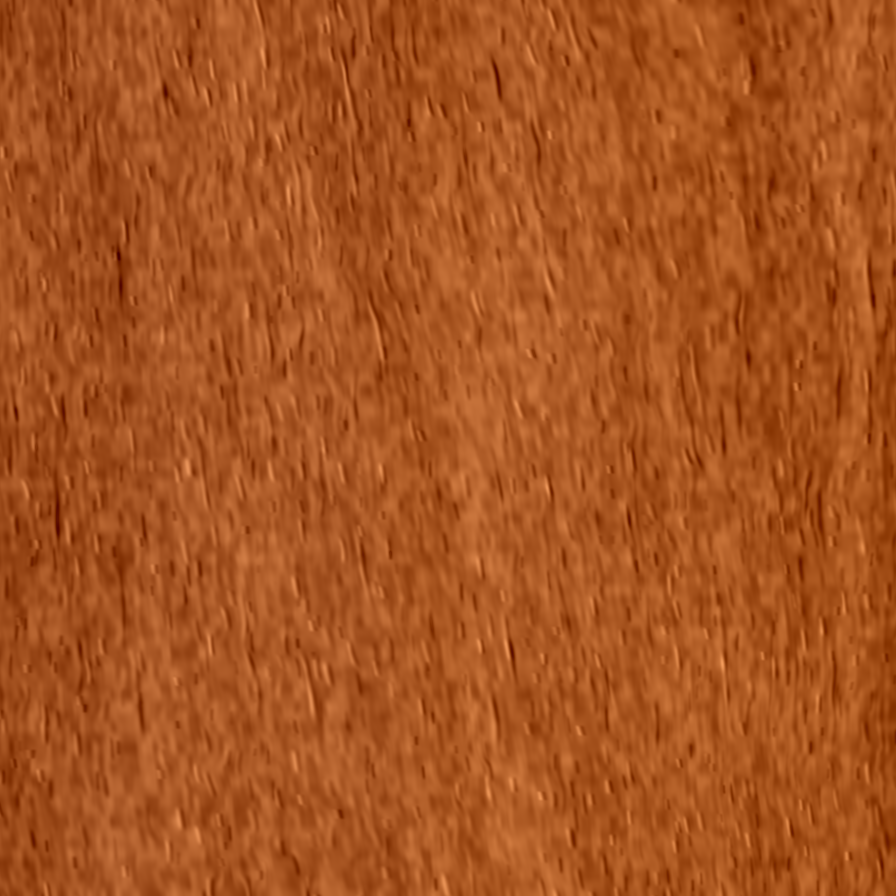
A Shadertoy shader for this texture:

```glsl
// Reddish-brown hardwood with a steep, slightly leaning grain.
// Stretched value noise gives bands and fibres; hashed cells scatter short
// pores and long vessels, each a dark dash with a bright lip on its left.

const vec3 MID_COLOR = vec3(0.642, 0.318, 0.118);
const vec3 TONE_STEP = vec3(0.105, 0.100, 0.086);   // colour change per unit of tone
const vec3 WARM_SHIFT = vec3(0.016, 0.004, -0.026); // brown to orange drift
const float TONE_OFFSET = 0.12;
const float LEAN_LEFT = 0.07;
const float LEAN_CENTER = 0.15;
const float LEAN_RIGHT = 0.02;
const float BAND_GAIN = 0.80;
const float STREAK_GAIN = 0.75;
const float FIBRE_GAIN = 1.45;
const float MOTTLE_GAIN = 0.95;
const float TICK_DARK = 1.45;
const float VESSEL_DARK = 2.0;
const float PORE_LIGHT = 1.7;
const vec2 TICK_CELL = vec2(0.015, 0.038);
const vec2 VESSEL_CELL = vec2(0.024, 0.140);

vec2 hash22(vec2 p) {
    vec3 q = fract(p.xyx * vec3(0.1031, 0.1030, 0.0973));
    q += dot(q, q.yzx + 33.33);
    return fract((q.xx + q.yz) * q.zy);
}

// Value noise centred on zero, range -0.5 to 0.5.
float noise(vec2 p) {
    vec2 i = floor(p), f = fract(p);
    f = f * f * (3.0 - 2.0 * f);
    float low = mix(hash22(i).x, hash22(i + vec2(1, 0)).x, f.x);
    float high = mix(hash22(i + vec2(0, 1)).x, hash22(i + vec2(1, 1)).x, f.x);
    return mix(low, high, f.y) - 0.5;
}

// Bends the canvas so that the grain runs along y.
vec2 grainSpace(vec2 uv) {
    float lean = mix(LEAN_LEFT, LEAN_CENTER, smoothstep(0.0, 0.6, uv.x));
    lean = mix(lean, LEAN_RIGHT, smoothstep(0.65, 1.0, uv.x));
    float wobble = 0.010 * noise(uv * vec2(9.0, 7.0)) + 0.005 * noise(uv * vec2(45.0, 36.0));
    return vec2(uv.x + lean * (uv.y - 0.5) + wobble, uv.y);
}

float bell(float d, float width) {
    return exp(-d * d / (width * width));
}

// Scattered dashes: x is the dark groove, y the bright lip beside it.
vec2 pores(vec2 g, vec2 cell, float width, float density, float seed) {
    vec2 home = floor(g / cell);
    vec2 sum = vec2(0.0);
    for (int j = -1; j <= 1; j++) {
        for (int i = -1; i <= 1; i++) {
            vec2 id = home + vec2(i, j);
            vec2 place = hash22(id + seed);
            vec2 kind = hash22(id + seed + 57.0);
            vec2 shape = hash22(id + seed + 131.0);
            vec2 d = g - (id + place) * cell;
            float halfLength = cell.y * mix(0.16, 0.50, shape.x);
            d.x += d.y * 0.14 * (shape.y - 0.5);
            float taper = 1.0 - smoothstep(0.4, 1.0, abs(d.y) / halfLength);
            float present = 1.0 - smoothstep(density - 0.08, density + 0.08, kind.x);
            float groove = bell(d.x, width) * mix(0.35, 1.0, kind.y);
            float lip = bell(d.x + 1.9 * width, width) * shape.y * shape.y;
            sum += vec2(groove, lip) * taper * present;
        }
    }
    return min(sum, vec2(1.2));
}

void mainImage(out vec4 fragColor, in vec2 fragCoord) {
    vec2 uv = fragCoord / iResolution.xy;
    vec2 g = grainSpace(uv);

    // Broad bands, darker towards both side edges
    float tone = TONE_OFFSET + BAND_GAIN * (0.7 * noise(g * vec2(7.0, 1.6) + 3.0)
                                          + 0.5 * noise(g * vec2(17.0, 2.5) + 19.0));
    tone += 0.30 * smoothstep(0.0, 0.30, uv.x) - 0.18;
    tone -= 0.45 * smoothstep(0.955, 1.0, uv.x);

    // Streaks, fine fibres and grainy mottling
    tone += STREAK_GAIN * noise(g * vec2(48.0, 5.0) + 41.0);
    tone += FIBRE_GAIN * noise(g * vec2(180.0, 48.0) + 73.0);
    tone += MOTTLE_GAIN * noise(g * vec2(130.0, 85.0) + 97.0);

    // Short ticks everywhere, long vessels mostly in the upper right
    float patchy = noise(g * vec2(9.0, 5.0) + 11.0);
    vec2 ticks = pores(g, TICK_CELL, 0.0024, 0.48 + 0.5 * patchy, 5.0);
    float upperRight = smoothstep(0.4, 1.4, uv.x + uv.y);
    vec2 vessels = pores(g, VESSEL_CELL, 0.0026, 0.10 + 0.42 * upperRight + 0.4 * patchy, 211.0);
    vessels *= 0.8 + 1.1 * noise(g * vec2(60.0, 50.0) + 29.0);
    tone += PORE_LIGHT * (ticks.y + vessels.y);
    tone -= TICK_DARK * ticks.x + VESSEL_DARK * vessels.x;

    // Orange heartwood towards the right, browner on the left
    float warmth = 0.9 * (uv.x - 0.45) + 0.5 * noise(g * vec2(11.0, 2.2) + 61.0);
    vec3 color = MID_COLOR + TONE_STEP * tone + WARM_SHIFT * warmth;
    fragColor = vec4(clamp(color, 0.0, 1.0), 1.0);
}
```
